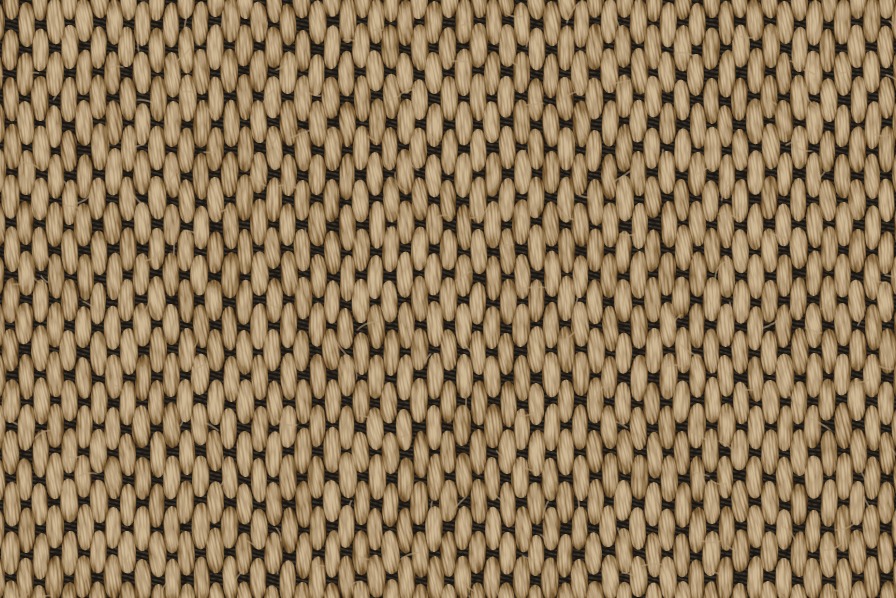
Reproduce this texture procedurally as a Shadertoy shader.

```glsl
// Coarse sisal weave: plump tan warp strands alternate over a thin black weft.
// Each column holds tapered bulges, staggered by parity; the highest one wins.
// Stretched cellular noise gives the twisted fibres, and loose hairs lie on top.

#define COLUMNS 61.4      // warp columns across the canvas
#define ROWS 23.65        // weft rows up the canvas
#define PHASE vec2(-0.26) // shift of the weave, in cells
#define HALF_WIDTH 0.60   // strand half width, in columns
#define HALF_LENGTH 0.87  // strand half length, in rows
#define JITTER 0.13       // irregularity of each strand
#define FIBRES 5.5        // fibres per column width
#define TWIST 1.5         // slant of the fibres
#define FIBRE_CONTRAST 0.62
#define HAIR_ROWS 15.0    // grid of loose hairs
#define HAIR_CHANCE 0.55
#define SAMPLES 3         // supersampling per axis

const vec3 SHADOW = vec3(0.15, 0.10, 0.06);
const vec3 UMBER  = vec3(0.28, 0.20, 0.11);
const vec3 BROWN  = vec3(0.45, 0.33, 0.18);
const vec3 TAN    = vec3(0.58, 0.47, 0.31);
const vec3 STRAW  = vec3(0.71, 0.61, 0.47);
const vec3 PALE   = vec3(0.81, 0.72, 0.58);
const vec3 WEFT_DARK  = vec3(0.09, 0.075, 0.06);
const vec3 WEFT_LIGHT = vec3(0.28, 0.25, 0.21);

vec2 hash2(vec2 p) {
    vec3 q = fract(p.xyx * vec3(0.1031, 0.1030, 0.0973));
    q += dot(q, q.yzx + 33.33);
    return fract((q.xx + q.yz) * q.zy);
}

// Distance to the nearest scattered point
float cellular(vec2 p) {
    vec2 cell = floor(p);
    float nearest = 2.0;
    for (int j = -1; j <= 1; j++)
    for (int i = -1; i <= 1; i++) {
        vec2 c = cell + vec2(i, j);
        nearest = min(nearest, length(c + hash2(c) - p));
    }
    return nearest;
}

// Colour ramp from deep shadow to sunlit fibre
vec3 sisal(float t) {
    vec3 col = mix(SHADOW, UMBER, smoothstep(0.0, 0.18, t));
    col = mix(col, BROWN, smoothstep(0.18, 0.40, t));
    col = mix(col, TAN, smoothstep(0.40, 0.63, t));
    col = mix(col, STRAW, smoothstep(0.63, 0.86, t));
    return mix(col, PALE, smoothstep(0.86, 1.20, t));
}

vec3 weft(vec2 p) {
    float thread = 0.5 + 0.5 * sin(p.y * 38.0 + p.x * 5.0);
    float grain = 1.0 - cellular(p * vec2(3.0, 9.0));
    return mix(WEFT_DARK, WEFT_LIGHT, thread * clamp(grain, 0.0, 1.0));
}

vec3 weave(vec2 uv) {
    vec2 p = uv * vec2(COLUMNS, ROWS) + PHASE;
    p += 0.06 * vec2(sin(p.y * 1.3 + 2.0 * sin(p.x * 0.4)), sin(p.x * 0.7 + p.y * 0.3));

    // Find the uppermost strand among this column and its neighbours
    float top = 0.0;
    vec2 local = vec2(0.0), id = vec2(0.0);
    for (int i = -1; i <= 1; i++) {
        float column = floor(p.x) + float(i);
        float parity = mod(column + 1.0, 2.0);
        float row = 2.0 * floor((p.y - 0.5 - parity) * 0.5 + 0.5) + parity;
        vec2 strand = vec2(column, row);
        vec2 rnd = hash2(strand + 71.0) - 0.5;
        vec2 d = p - strand - 0.5 - JITTER * rnd;
        float along = abs(d.y) / (HALF_LENGTH * (1.0 + JITTER * rnd.x));
        float width = HALF_WIDTH * (1.0 + JITTER * rnd.y)
                    * sqrt(max(1.0 - along * along * along, 0.0001));
        float across = d.x / width;
        float height = sqrt(max(1.0 - across * across, 0.0)) * cos(d.y * 1.05);
        if (along < 1.0 && height > top) {
            top = height;
            local = d;
            id = strand;
        }
    }
    if (top <= 0.0) return weft(p);

    // Twisted fibres, with their own lean and tone in each strand
    vec2 rnd = hash2(id + 19.0);
    float lean = TWIST * (0.4 + rnd.x) * local.y;
    vec2 grain = vec2(local.x * FIBRES + lean, local.y * 1.4) + id * 7.0;
    float fibre = 1.0 - cellular(grain);
    float tone = top + FIBRE_CONTRAST * (fibre - 0.5) + 0.18 * (rnd.y - 0.5);
    tone += 0.06 * sin(grain.x * 5.0) - 0.08 * local.x;
    return sisal(tone) * mix(0.75, 1.0, smoothstep(0.0, 0.4, top));
}

// Coverage of bent loose hairs, one per grid cell at most
float hairs(vec2 q, float pixel) {
    float cover = 0.0;
    for (int j = -1; j <= 1; j++)
    for (int i = -1; i <= 1; i++) {
        vec2 cell = floor(q) + vec2(i, j);
        vec2 rnd = hash2(cell + 5.0), shape = hash2(cell + 43.0);
        float angle = 6.2832 * shape.x;
        vec2 axis = vec2(cos(angle), sin(angle));
        vec2 d = q - cell - rnd;
        float along = dot(d, axis), reach = 0.14 + 0.24 * shape.y;
        float bend = (rnd.x - 0.5) * 2.5 * along * along;
        float off = abs(dot(d, vec2(-axis.y, axis.x)) - bend);
        float line = 1.0 - smoothstep(0.006, 0.016 + pixel, off);
        line *= 1.0 - smoothstep(reach * 0.7, reach, abs(along));
        cover = max(cover, line * step(fract(rnd.x * 13.0 + rnd.y * 7.0), HAIR_CHANCE));
    }
    return cover;
}

void mainImage(out vec4 fragColor, in vec2 fragCoord) {
    vec3 col = vec3(0.0);
    for (int j = 0; j < SAMPLES; j++)
    for (int i = 0; i < SAMPLES; i++) {
        vec2 offset = (vec2(i, j) + 0.5) / float(SAMPLES) - 0.5;
        col += weave((fragCoord + offset) / iResolution.xy);
    }
    col /= float(SAMPLES * SAMPLES);
    float scale = HAIR_ROWS / iResolution.y;
    col = mix(col, STRAW, 0.6 * hairs(fragCoord * scale, scale));
    fragColor = vec4(col, 1.0);
}
```
